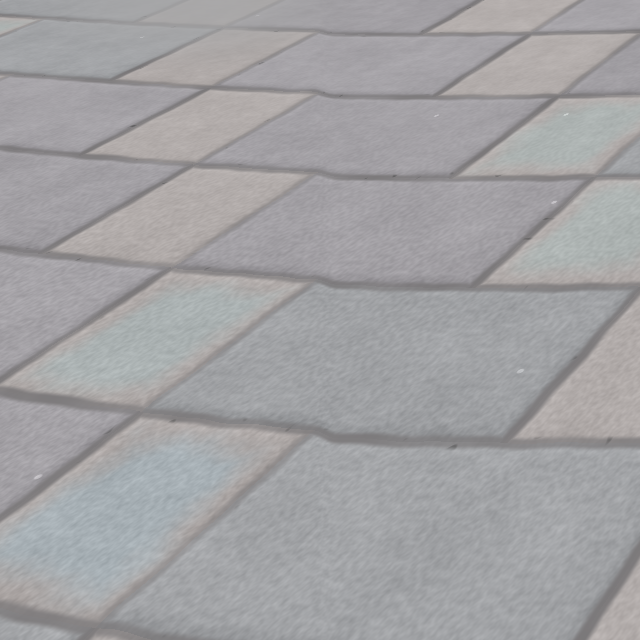
This texture is drawn by a WebGL 1 fragment shader. Its source:

```glsl
precision highp float;
// Worn stone paving seen at a slant: each row alternates wide grey and narrow
// pale slabs, stepping one narrow width per row. A projective map gives slab
// coordinates; joints, bevels and gradient-noise wear are layered on top.
uniform vec2 u_resolution;

float hash(vec2 p) {
  p = fract(p * vec2(0.1731, 0.3137));
  p += dot(p, p.yx + 27.31);
  return fract((p.x + p.y) * p.x * 7.13);
}

vec2 gradientAt(vec2 cell) {
  float angle = 6.2832 * hash(cell);
  return vec2(cos(angle), sin(angle));
}

float noise(vec2 p) {
  vec2 i = floor(p), f = fract(p);
  vec2 s = f * f * f * (f * (f * 6.0 - 15.0) + 10.0);
  vec2 e = vec2(1.0, 0.0);
  float low = mix(dot(gradientAt(i), f), dot(gradientAt(i + e), f - e), s.x);
  float high = mix(dot(gradientAt(i + e.yx), f - e.yx), dot(gradientAt(i + 1.0), f - 1.0), s.x);
  return mix(low, high, s.y);
}

float fbm(vec2 p) {
  float sum = 0.0, amplitude = 0.6;
  for (int i = 0; i < 4; i++) {
    sum += amplitude * noise(p);
    p = mat2(1.6, 1.2, -1.2, 1.6) * p + 5.7;
    amplitude *= 0.55;
  }
  return sum;
}

// Canvas point (y down) to slab coordinates: narrow widths across, rows down.
vec2 groundPlane(vec2 q, float depth) {
  float sag = 0.013 * sin(3.1416 * q.x) + 0.012 * smoothstep(0.49, 0.525, q.x) * (1.0 - q.x);
  return vec2(4.54 * (q.x + 1.738 * q.y - 0.7505),
              7.81 * (q.y - sag - 0.0334 * q.x - 0.1146)) / depth;
}

void main() {
  vec2 q = gl_FragCoord.xy / u_resolution;
  q.y = 1.0 - q.y;
  float depth = q.y + 0.6836 + 0.04 * q.x;
  float soft = 6.0 / (depth * depth * u_resolution.y);
  vec2 ground = groundPlane(q, depth);
  vec2 worn = ground + 0.018 * vec2(noise(ground * 5.0), noise(ground * 5.0 + 31.0));

  // Slab layout: one narrow unit followed by a wide slab of two units
  float row = floor(worn.y);
  float across = worn.x - row + 1.0;
  float column = floor(across / 3.0);
  float t = across - 3.0 * column;
  float wide = step(1.0, t);
  float left = t - wide;
  float right = 1.0 + wide - left;
  float top = worn.y - row;
  float bottom = 1.0 - top;
  float sideGap = min(left, right);
  float rowGap = min(top, bottom);
  float rim = min(sideGap, rowGap);

  // Slab colours drift between rosy and cool stone
  float cool = smoothstep(0.0, 0.9, cos((row + 2.0 * column - 2.5) * 1.05));
  float blotch = fbm(ground * 2.3 + 9.0);
  vec3 rosy = vec3(0.695, 0.672, 0.665);
  vec3 mint = mix(vec3(0.665, 0.69, 0.685), vec3(0.66, 0.695, 0.715), smoothstep(1.5, 3.0, row));
  vec3 pale = mix(rosy, mint, cool * smoothstep(0.02, 0.25, rim + 0.18 * blotch));
  vec3 grey = mix(vec3(0.638, 0.628, 0.645), vec3(0.622, 0.636, 0.644), 0.7 * cool);
  vec3 color = mix(pale, grey, wide);
  color += 0.025 * (hash(vec2(column + 8.0, row + 13.0) + 40.0 * wide) - 0.5);

  // Mottling, fine grain and rare chips
  color += 0.045 * blotch + 0.035 * fbm(ground * vec2(9.0, 13.0));
  color += 0.055 * noise(ground * vec2(38.0, 30.0)) * smoothstep(0.6, 1.2, depth);
  color += 0.03 * noise(ground * vec2(75.0, 60.0)) * smoothstep(0.9, 1.5, depth);
  vec2 chipCell = floor(ground * 6.0);
  float chip = 1.0 - smoothstep(0.06, 0.11 + soft, length(fract(ground * 6.0) - 0.5));
  color += 0.13 * chip * step(0.985, hash(chipCell + 50.0));

  // Bevels: shaded lower edges, lightly scuffed upper edges
  float lower = min(bottom, right);
  color -= (0.025 + 0.025 * wide) * (1.0 - smoothstep(0.03, 0.11, lower));
  color += 0.02 * (1.0 - smoothstep(0.02, 0.12, min(top, left)));

  // Joints: deep beside each wide slab's lower edge, fainter elsewhere
  float wear = noise(ground * vec2(1.7, 2.9) + 4.0);
  float deepSide = mix(step(left, right), step(right, left), wide);
  float sideJoint = 1.0 - smoothstep(0.012, 0.045 + soft, sideGap);
  float rowJoint = 1.0 - smoothstep(0.014, 0.042 + soft, rowGap);
  sideJoint *= mix(0.5, 0.88, deepSide) + 0.3 * wear;
  rowJoint *= 0.72 + 0.5 * wear;
  float joint = clamp(max(sideJoint, rowJoint), 0.0, 1.0);
  color = mix(color, vec3(0.485, 0.475, 0.48) + 0.04 * blotch, joint);

  // Dark grit caught in a few joints
  float grit = smoothstep(0.43, 0.55, noise(ground * 11.0 + 17.0));
  color = mix(color, vec3(0.27), 0.7 * grit * joint);

  // Soft haze over the far left rows
  float haze = 1.0 - smoothstep(0.02, 0.17, length((q - vec2(0.3, 0.0)) * vec2(0.55, 1.4)));
  color = mix(color, vec3(0.655, 0.655, 0.66), 0.8 * haze);
  gl_FragColor = vec4(color, 1.0);
}
```
